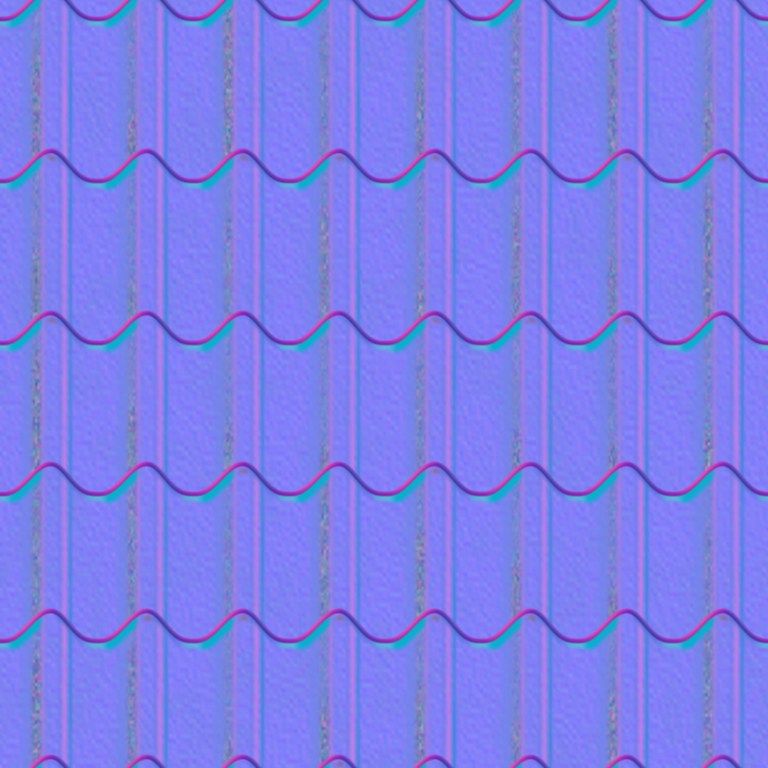
Write a Shadertoy shader that draws this texture map.

```glsl
// Tangent-space normal map of wavy roof tiles, eight columns by five uneven courses.
// The wavy lip is flattened into straight courses to find each tile; ridge creases,
// worn grain, the lip and its undercut are then blended over the flat normal colour.

#define COLUMNS 8.0
#define CREST_PHASE 0.531   // crest position inside a column
#define WAVE_HEIGHT 0.039
#define LIP_WIDTH 0.0030
#define GRAIN_CELLS 190.0
#define GRAIN_DEPTH 0.13
#define WEAR_AMOUNT 0.95
#define FLAT_COLOR vec3(0.512, 0.500, 0.975)
#define SLOPE_COLOR vec3(0.445, 0.522, 0.895)
#define UNDERCUT_COLOR vec3(0.03, 0.69, 0.80)

// Crest heights of the courses, from the bottom up
const float COURSES[5] = float[5](0.0143, 0.2044, 0.3958, 0.5924, 0.8034);

float hash(vec2 p) {
    vec3 q = fract(vec3(p.xyx) * 0.1031);
    q += dot(q, q.yzx + 33.33);
    return fract((q.x + q.y) * q.z);
}

// Value noise that wraps after the given number of cells
float tileNoise(vec2 uv, vec2 cells) {
    vec2 p = uv * cells, i = floor(p), f = fract(p);
    f = f * f * (3.0 - 2.0 * f);
    vec2 a = mod(i, cells), b = mod(i + 1.0, cells);
    return mix(mix(hash(a), hash(vec2(b.x, a.y)), f.x),
               mix(hash(vec2(a.x, b.y)), hash(b), f.x), f.y);
}

float bell(float x, float center, float width) {
    float d = (x - center) / width;
    return exp(-d * d);
}

// Lip profile: 1 at the crest, 0 in the trough, with a gentler left flank
float profile(float u) {
    return pow(0.5 + 0.5 * cos(6.28318 * u), u < 0.0 ? 1.12 : 1.6);
}

void mainImage(out vec4 fragColor, in vec2 fragCoord) {
    vec2 uv = fragCoord / iResolution.xy;
    float px = 1.0 / iResolution.y;

    // Column coordinate u in -0.5..0.5, centred on the crest
    float q = uv.x * COLUMNS - CREST_PHASE;
    float column = floor(q + 0.5);
    float u = q - column;
    column = mod(column, COLUMNS);
    float h = profile(u);
    float slope = (profile(u + 0.005) - profile(u - 0.005)) * 100.0 * WAVE_HEIGHT * COLUMNS;
    vec2 lipNormal = normalize(vec2(slope, -1.0));

    // Course containing this point once the wave is flattened
    float y = uv.y + WAVE_HEIGHT * (1.0 - h);
    float low = 0.0, high = 1.0, row = 0.0;
    for (int i = 4; i < 12; i++) {
        float edge = COURSES[i % 5] + float(i / 5) - 1.0;
        if (edge > y) { high = edge; break; }
        low = edge;
        row = float(i % 5);
    }
    float above = y - low, below = high - y;
    float t = above / (high - low);
    vec2 tileId = vec2(column, row);

    // Flat surface with broad mottling and embossed grain
    float mottle = tileNoise(uv, vec2(40.0, 24.0));
    vec3 color = mix(FLAT_COLOR, SLOPE_COLOR, 0.3 * smoothstep(0.4, 0.9, mottle));
    vec2 cells = vec2(GRAIN_CELLS, GRAIN_CELLS * 0.8);
    float n = tileNoise(uv, cells);
    vec2 emboss = vec2(tileNoise(uv + vec2(0.002, 0.0), cells),
                       tileNoise(uv + vec2(0.0, 0.002), cells)) - n;
    color.rg += GRAIN_DEPTH * emboss;

    // Ridge creases running down the tile, slightly shifted per column
    float x = u + 0.016 * (hash(vec2(column, 7.0)) - 0.5);
    float streak = 0.7 + 0.5 * tileNoise(uv, vec2(160.0, 30.0));
    color = mix(color, SLOPE_COLOR, 0.85 * bell(x, -0.18, 0.11));
    color = mix(color, vec3(0.42, 0.53, 0.92), 0.5 * bell(x, -0.27, 0.018));
    color = mix(color, vec3(0.69, 0.48, 0.88), 0.75 * streak * bell(x, -0.082, 0.020));
    color = mix(color, vec3(0.44, 0.49, 0.91), 0.6 * bell(x, 0.090, 0.020));
    color = mix(color, vec3(0.74, 0.50, 0.88), 0.85 * streak * bell(x, 0.143, 0.026));
    color = mix(color, vec3(0.29, 0.52, 0.87), 0.9 * streak * bell(x, 0.205, 0.022));

    // Worn strip left of the ridge, stronger towards the foot of each tile
    float wearTop = 0.15 + 0.85 * hash(tileId + 11.0);
    float wear = mix(0.45, 1.0, 1.0 - smoothstep(wearTop - 0.12, wearTop + 0.08, t));
    wear *= mix(0.5, 1.0, hash(tileId + 29.0));
    float speckRed = tileNoise(uv, vec2(300.0, 220.0));
    float speckGreen = tileNoise(uv + 0.37, vec2(290.0, 230.0));
    float patchy = smoothstep(0.15, 0.7, tileNoise(uv, vec2(210.0, 110.0)));
    vec3 wearColor = vec3(0.26 + 0.48 * speckRed, 0.34 + 0.34 * speckGreen, 0.42 + 0.28 * patchy);
    color = mix(color, wearColor, WEAR_AMOUNT * wear * mix(0.5, 1.0, patchy) * bell(x, -0.150, 0.052));

    // Occasional chip just under a crest
    float chip = bell(u, 0.01, 0.045) * bell(below, 0.009, 0.004);
    color = mix(color, vec3(0.55, 0.42, 0.58), 0.85 * chip * step(0.5, hash(tileId + 53.0)));

    // Undercut below the lip: thick on the rising flank, a thin rim in the trough
    float rise = clamp(slope * 1.25, 0.0, 1.0);
    float depth = mix(0.0085, 0.0165, rise);
    float undercut = 1.0 - smoothstep(depth * 0.65, depth * 1.3 + px, below);
    undercut *= (1.0 - smoothstep(0.80, 0.99, h)) * (1.0 - smoothstep(0.15, 0.75, -slope));
    vec3 rimColor = mix(vec3(0.33, 0.74, 0.84), UNDERCUT_COLOR, smoothstep(0.0, 0.7, rise));
    color = mix(color, rimColor, undercut * mix(0.9, 1.0, rise));
    float shade = clamp(-slope, 0.0, 1.0) * (1.0 - smoothstep(0.004, 0.014, below));
    color = mix(color, vec3(0.32, 0.45, 0.82), 0.75 * shade);

    // Lip edge, tinted by the direction it faces, pinker along its upper side
    float lip = min(above, below) * -lipNormal.y;
    float upper = smoothstep(-LIP_WIDTH, LIP_WIDTH, above < below ? above : -below);
    vec3 lipColor = vec3(0.55 + 0.32 * lipNormal.x, 0.46 + 0.32 * lipNormal.y, 0.66);
    lipColor += mix(vec3(-0.08, -0.02, 0.0), vec3(0.12, 0.06, 0.06), upper);
    color = mix(color, lipColor, 1.0 - smoothstep(LIP_WIDTH * 0.3, LIP_WIDTH * 1.35 + 0.5 * px, lip));

    fragColor = vec4(clamp(color, 0.0, 1.0), 1.0);
}
```
